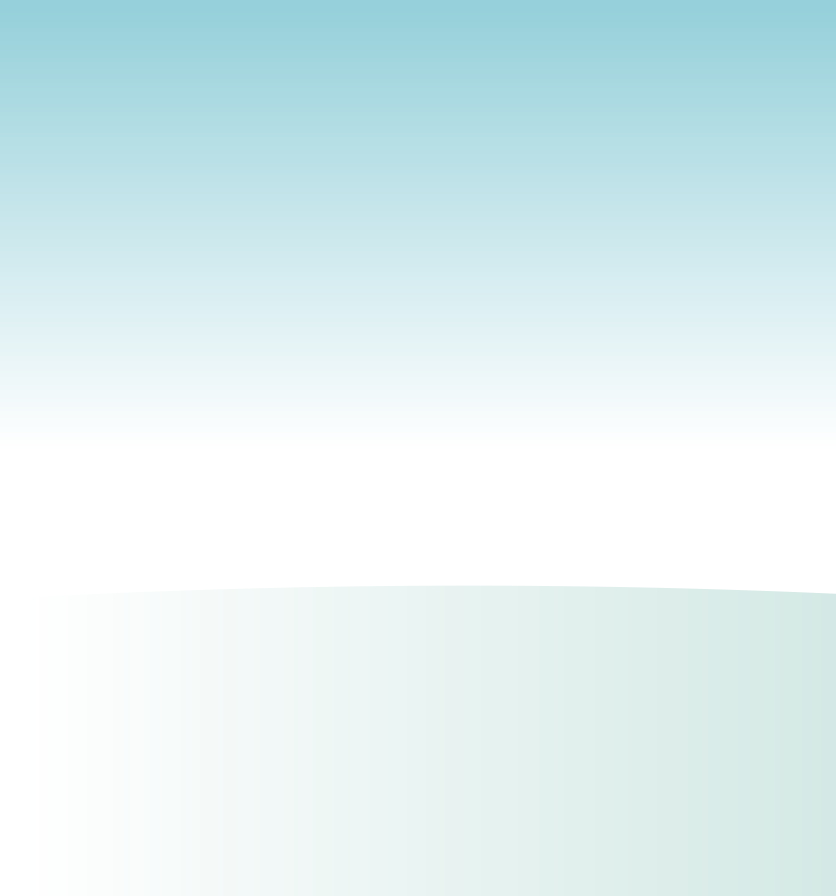
A Shadertoy shader for this background:

```glsl
// A pale teal sky fading to white above a broad, shallow hill.
// The sky is a vertical gradient; the hill is a parabola filled with
// a horizontal gradient from white to soft green.

void mainImage(out vec4 fragColor, in vec2 fragCoord) {
    vec2 uv = fragCoord / iResolution.xy;
    vec3 white = vec3(1.0);

    // Sky: white up to mid height, teal at the top
    vec3 teal = vec3(0.588, 0.816, 0.855);
    vec3 color = mix(white, teal, clamp((uv.y - 0.497) / 0.493, 0.0, 1.0));

    // Hill: the crest lies a little right of the center
    float fromCrest = uv.x - 0.56;
    float hillTop = 0.3464 - 0.0469 * fromCrest * fromCrest;
    vec3 paleGreen = vec3(0.832, 0.914, 0.898);
    vec3 hillColor = mix(white, paleGreen, clamp((uv.x - 0.025) / 0.965, 0.0, 1.0));

    // Blend the hill edge over about one pixel
    float coverage = clamp((hillTop - uv.y) * iResolution.y + 0.5, 0.0, 1.0);
    color = mix(color, hillColor, coverage);

    fragColor = vec4(color, 1.0);
}
```
